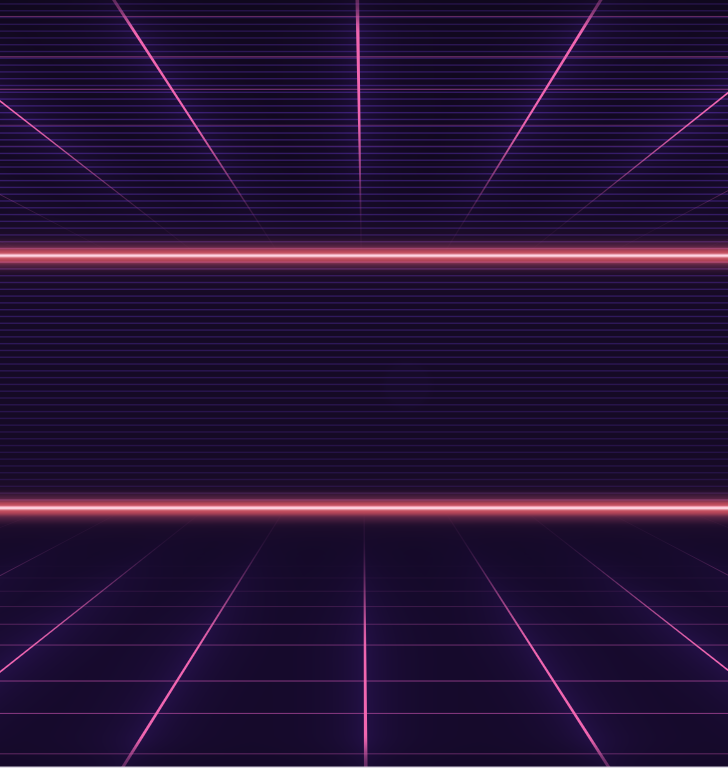
This background is drawn by a Shadertoy shader. Its source:

```glsl
#define UPPER_BAR 0.6671
#define LOWER_BAR 0.3385
#define HORIZON 0.5
#define RAY_GAP 0.634
#define RAY_WIDTH 0.0047
#define ROW_GAP 0.2545
#define ROW_WIDTH 0.0007
#define SCAN_GAP 0.008846
#define SCAN_START 0.641
#define SCAN_WIDTH 0.0009
#define EDGE_HEIGHT 0.0019

const vec3 NIGHT = vec3(0.084, 0.039, 0.145);
const vec3 CEILING_TINT = vec3(0.060, 0.029, 0.108);
const vec3 FLOOR_TINT = vec3(0.078, 0.035, 0.155);
const vec3 VIOLET = vec3(0.205, 0.108, 0.400);
const vec3 HALO = vec3(0.060, 0.028, 0.120);
const vec3 PINK = vec3(0.940, 0.400, 0.690);
const vec3 ORCHID = vec3(0.580, 0.240, 0.540);
const vec3 MAROON = vec3(0.400, 0.165, 0.295);
const vec3 CORAL = vec3(0.780, 0.300, 0.360);
const vec3 WHITE_HOT = vec3(1.000, 0.840, 0.890);
const vec3 EDGE_LIGHT = vec3(0.880, 0.860, 0.900);

// Antialiased coverage of a line with the given half width
float stroke(float dist, float halfWidth) {
    return clamp((halfWidth - dist) * iResolution.y + 0.5, 0.0, 1.0);
}

// Signed distance to the nearest multiple of gap
float repeatDist(float v, float gap) {
    return v - gap * round(v / gap);
}

float bell(float v, float width) {
    return exp(-v * v / (width * width));
}

// Flat-topped falloff
float plateau(float v, float width) {
    float s = v * v / (width * width);
    return exp(-s * s);
}

// Neon tube: wide maroon haze, coral body, thin white core
vec3 addBar(vec3 col, float t, float scan) {
    float haze = plateau(t, 0.0180);
    col = mix(col, MAROON, 0.20 * bell(t, 0.030));
    col = mix(col, MAROON, 0.85 * haze);
    col = mix(col, CORAL, 0.96 * plateau(t, 0.0094));
    col += vec3(0.13, 0.07, 0.12) * scan * haze;
    return mix(col, WHITE_HOT, bell(t, 0.0024));
}

void mainImage(out vec4 fragColor, in vec2 fragCoord) {
    vec2 p = vec2(fragCoord.x - 0.499 * iResolution.x, fragCoord.y) / iResolution.y;
    float depth = max(abs(p.y - HORIZON), 0.01);
    bool ceiling = p.y > HORIZON;
    float plane = step(UPPER_BAR, p.y) + step(p.y, LOWER_BAR);

    // Backdrop with a faint disc in the middle
    vec3 col = mix(FLOOR_TINT, NIGHT, smoothstep(0.30, 0.36, p.y));
    col = mix(col, CEILING_TINT, smoothstep(0.66, 0.80, p.y));
    col += vec3(0.005, 0.004, 0.016)
         * smoothstep(0.038, 0.024, length(p - vec2(0.057, 0.498)));

    // Rays fanning out from the vanishing point
    float slope = p.x / depth - (ceiling ? -0.0155 : 0.0065);
    float lean = depth / sqrt(1.0 + slope * slope);
    float rayDist = abs(repeatDist(slope, RAY_GAP)) * lean;
    float fade = plane * smoothstep(0.165, 0.36, depth);
    float rim = 1.0 - 0.55 * smoothstep(0.455, 0.5, depth);
    float halo = fade * rim * (0.9 * exp(-rayDist / 0.034) + 0.1);
    col += HALO * halo;

    // Scanlines above the lower bar, dimmer toward the floor
    float scan = stroke(abs(repeatDist(p.y - SCAN_START, SCAN_GAP)), SCAN_WIDTH);
    scan *= step(LOWER_BAR, p.y);
    float scanGain = mix(0.48, 0.90, smoothstep(0.36, 0.66, p.y));
    scanGain *= 1.0 - 0.35 * smoothstep(0.85, 1.0, p.y);
    col = mix(col, VIOLET * (1.0 + 0.3 * halo), scan * scanGain);

    // Cross rows in perspective, with a phase step between near and far
    float rowDepth = depth + (ceiling ? 0.003 : 0.0);
    float z = 1.0 / rowDepth;
    float phase = z < 2.76 ? 0.16 : 0.56;
    float rowDist = abs(repeatDist(z - phase * ROW_GAP, ROW_GAP)) * rowDepth * rowDepth;
    float rowFade = plane * smoothstep(ceiling ? 0.27 : 0.22, 0.40, depth) * rim;
    col = mix(col, ORCHID, 0.85 * rowFade * stroke(rowDist, ROW_WIDTH));

    // Bright ray cores over the rows
    float ray = stroke(rayDist, RAY_WIDTH * lean);
    float rayFade = max(fade, 0.10 * plane) * rim;
    col = mix(col, mix(ORCHID, PINK, fade * rim), ray * rayFade);

    // Glowing bars
    col = addBar(col, p.y - UPPER_BAR, scan);
    col = addBar(col, p.y - LOWER_BAR, scan);

    // Pale strip along the bottom edge
    col = mix(col, EDGE_LIGHT, stroke(p.y, EDGE_HEIGHT));

    fragColor = vec4(col, 1.0);
}
```
